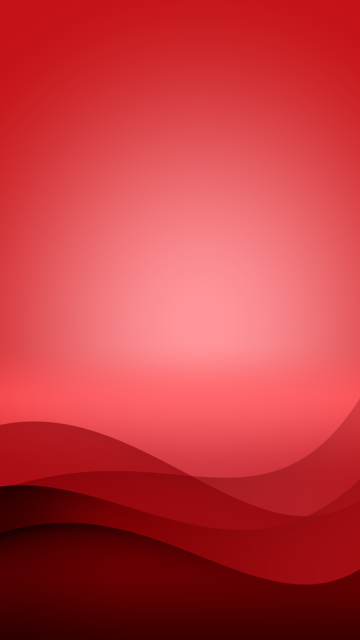
Reproduce this background procedurally as a WebGL 1 fragment shader.

```glsl
precision highp float;
// Soft rose glow on a red backdrop above four translucent flowing waves.

uniform vec2 u_resolution;

// Smooth quartic through five evenly spaced heights: start, then the rest.
float waveHeight(float x, float start, vec4 rest) {
  vec4 d1 = rest - vec4(start, rest.xyz);
  vec3 d2 = d1.yzw - d1.xyz;
  vec2 d3 = d2.yz - d2.xy;
  float d4 = d3.y - d3.x;
  float t = 4.0 * x;
  float bend = d3.x + (t - 3.0) / 4.0 * d4;
  bend = d2.x + (t - 2.0) / 3.0 * bend;
  return start + t * (d1.x + (t - 1.0) / 2.0 * bend);
}

// Lay a tinted sheet below its edge, shaded just under that edge.
vec3 sheet(vec3 base, vec3 tint, float alpha, float depth, float shade) {
  float aa = 0.8 / u_resolution.y;
  float cover = smoothstep(-aa, aa, depth);
  vec3 shaded = tint * (1.0 - shade * exp(-max(depth, 0.0) * 38.0));
  return mix(base, shaded, alpha * cover);
}

// Elliptical glow that turns into a saturated red band underneath.
vec3 backdrop(vec2 uv) {
  const vec3 deepRed = vec3(0.77, 0.07, 0.085);
  const vec3 rose = vec3(1.0, 0.585, 0.605);
  const vec3 coral = vec3(1.0, 0.40, 0.42);
  const vec3 dusk = vec3(0.80, 0.20, 0.235);
  vec2 offset = uv - vec2(0.56, 0.495);
  float glow = 1.0 - smoothstep(0.0, 0.57, length(offset * vec2(0.62, 1.0)));
  vec3 upper = mix(deepRed, rose, glow);
  vec3 lower = mix(dusk, coral, smoothstep(0.24, 0.39, uv.y));
  lower -= vec3(0.10, 0.33, 0.33) * offset.x * offset.x;
  return mix(lower, upper, smoothstep(0.37, 0.47, uv.y));
}

void main() {
  vec2 uv = gl_FragCoord.xy / u_resolution;
  float x = uv.x;
  vec3 color = backdrop(uv);

  // Depth of this point below each wave edge
  float crest = waveHeight(x, 0.336, vec4(0.328, 0.2656, 0.2018, 0.219)) - uv.y;
  float riser = waveHeight(x, 0.2357, vec4(0.263, 0.2578, 0.2617, 0.3776)) - uv.y;
  float middle = waveHeight(x, 0.2396, vec4(0.2253, 0.1849, 0.1758, 0.2513)) - uv.y;
  float front = waveHeight(x, 0.1667, vec4(0.181, 0.1432, 0.0935, 0.1107)) - uv.y;

  // Translucent back waves
  color = sheet(color, vec3(0.62, 0.01, 0.035), 0.65, crest, 0.12);
  color = sheet(color, vec3(0.54, 0.0, 0.02), mix(0.7, 0.28, x), riser, 0.15);

  // Middle wave, darkest at the left
  vec3 middleTint = mix(vec3(0.22, 0.0, 0.0), vec3(0.50, 0.0, 0.01), smoothstep(0.0, 0.35, x));
  middleTint = mix(middleTint, vec3(0.63, 0.05, 0.07), smoothstep(0.3, 1.0, x));
  float middleShade = mix(0.5, 0.08, smoothstep(0.0, 0.5, x));
  color = sheet(color, middleTint, mix(0.95, 0.65, x), middle, middleShade);

  // Front wave, fading toward the bottom and shaded at the left
  vec3 frontTint = mix(vec3(0.20, 0.0, 0.0), vec3(0.43, 0.0, 0.008), smoothstep(-0.03, 0.12, uv.y));
  frontTint *= mix(0.8, 1.0, smoothstep(0.0, 0.4, x));
  float frontShade = mix(0.75, 0.12, smoothstep(0.0, 0.75, x));
  color = sheet(color, frontTint, 1.0, front, frontShade);

  gl_FragColor = vec4(clamp(color, 0.0, 1.0), 1.0);
}
```
